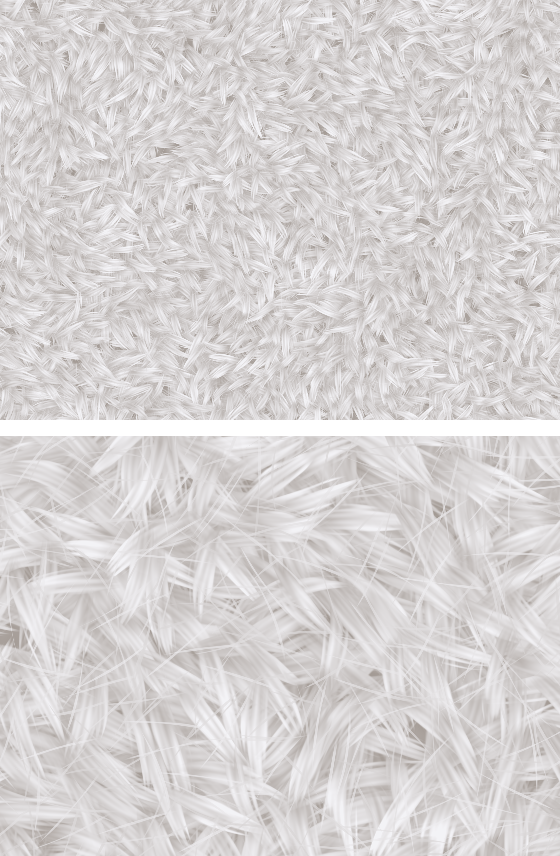
Top: the whole. Bottom: its middle third, enlarged.
Give the GLSL for this texture, as a Shadertoy shader.

```glsl
// Shaggy off-white fur: layers of bent, ragged tufts topped with fine loose hairs

vec4 hash4(vec2 p) {
    vec4 q = fract(p.xyxy * vec4(.1031, .1030, .0973, .1099));
    q += dot(q, q.wzxy + 33.33);
    return fract((q.xxyz + q.yzzw) * q.zywx);
}

float cornerSlope(vec2 corner, vec2 offset) {
    float angle = 6.2832 * hash4(corner).x;
    return dot(vec2(cos(angle), sin(angle)), offset);
}

float gradientNoise(vec2 p) {
    vec2 i = floor(p), f = p - i;
    vec2 s = f * f * f * (f * (f * 6. - 15.) + 10.);
    vec2 e = vec2(1, 0);
    return mix(mix(cornerSlope(i, f), cornerSlope(i + e, f - e), s.x),
               mix(cornerSlope(i + e.yx, f - e.yx), cornerSlope(i + 1., f - 1.), s.x), s.y);
}

// Direction in which the pile is brushed
float pileAngle(vec2 p) {
    return -1. + 4.5 * gradientNoise(p * 2.6) + 2.2 * gradientNoise(p * 7. + 9.);
}

// Paints one layer of tufts over the shade so far; slimness is half width per cell
float paintLayer(float shade, vec2 p, float cell, float slimness, float layer) {
    float halfWidth = slimness * cell;
    float softness = max(.4, .8 / (iResolution.y * halfWidth));
    bool isHair = slimness < .1;
    vec2 home = floor(p / cell);

    // Rows run downwards, so lower tufts overlap the ones above
    for (int y = 2; y >= -2; y--)
    for (int x = -2; x <= 2; x++) {
        vec2 id = home + vec2(x, y);
        vec4 rnd = hash4(id + 37. * layer + 11.);
        vec2 root = (id + rnd.xy) * cell;
        vec2 q = p - root;
        if (dot(q, q) > 2.4 * cell * cell) continue;

        // Local frame: along runs -1..1 from root to tip, across is bent
        float angle = pileAngle(root) + (rnd.z - .5) * (isHair ? 2.2 : 1.3);
        vec2 dir = vec2(cos(angle), sin(angle));
        float along = dot(q, dir) / (cell * mix(1., 1.4, rnd.w));
        float bend = (rnd.x - .5) * (isHair ? 7. : 1.6);
        float across = dot(q, vec2(-dir.y, dir.x)) / halfWidth + bend * along * along;
        if (abs(along) > 1. || abs(across) > 2.) continue;

        // Strands converge towards both ends and fray the outline
        float t = along * .5 + .5;
        float profile = 1.7 * pow(t, .4) * pow(1. - t, .6);
        float strandX = across / (profile + .4) * halfWidth / .0032;
        float strand = gradientNoise(vec2(strandX + rnd.y * 90., t * 2.5 + rnd.z * 70.));
        float ends = smoothstep(0., .25, t) * smoothstep(1., .85, t);
        float cover = ends * smoothstep(0., softness, profile - abs(across) + .8 * strand);

        // Shaded root, pale tip, soft shadow on the pile underneath
        float tone = mix(.44, .91, smoothstep(.02, .55, t));
        tone += .42 * strand + .18 * (rnd.w - .5) + .2 * gradientNoise(root * 8. + 30.);
        if (isHair) tone = mix(.72, 1.02, rnd.w);
        else shade *= 1. - .13 * ends * smoothstep(1.7, .6, abs(across));
        shade = mix(shade, tone, cover * (isHair ? .65 : .93));
    }
    return shade;
}

void mainImage(out vec4 fragColor, in vec2 fragCoord) {
    vec2 p = fragCoord / iResolution.y;

    // Dark backing seen through the gaps
    float shade = .2 + .3 * gradientNoise(p * 60.);

    // Broad tufts first, smaller ones above
    for (int i = 0; i < 5; i++) {
        float layer = float(i);
        shade = paintLayer(shade, p + layer * .173, mix(.064, .038, layer / 4.), .33, layer);
    }

    // Stray hairs
    for (int i = 5; i < 7; i++)
        shade = paintLayer(shade, p, .03, .045, float(i));

    vec3 shadowTaupe = vec3(.62, .585, .56);
    vec3 coolWhite = vec3(.93, .925, .935);
    fragColor = vec4(mix(shadowTaupe, coolWhite, clamp(shade, -.1, 1.08)), 1.);
}
```
